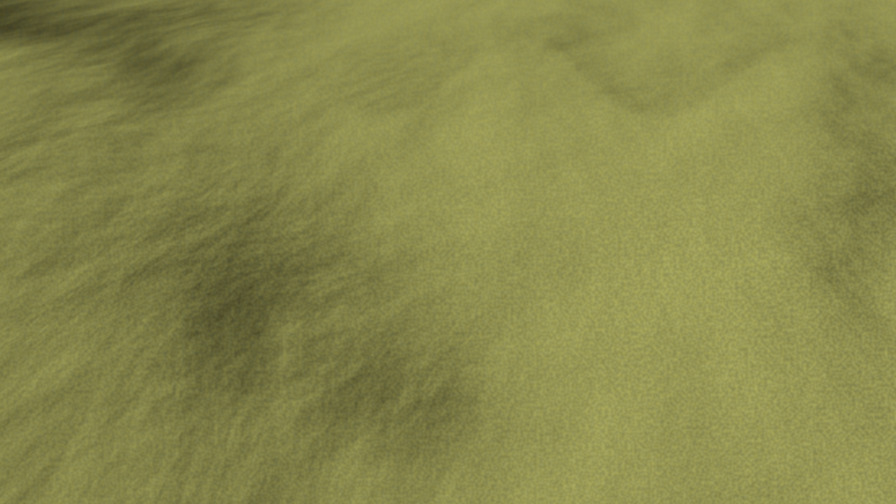
This texture is drawn by a Shadertoy shader. Its source:

```glsl
// Olive sandy terrain seen at a slant: soft hollows, faint crests, wrinkles and fine grain.

const vec3 SHADE_COLOR = vec3(0.30, 0.295, 0.163);
const vec3 LIGHT_COLOR = vec3(0.64, 0.642, 0.360);
const vec3 GRAIN_TINT  = vec3(0.022, 0.012, -0.022);

const float SHADED_TONE    = 0.62;   // left flank
const float SUNLIT_TONE    = 0.87;   // right flank
const float HOLLOW_DEPTH   = 0.36;
const float CREST_DEPTH    = 0.15;
const float SWELL_STRENGTH = 0.05;
const float WRINKLE_LIT    = 0.018;
const float WRINKLE_SHADED = 0.058;
const float GRAIN_STRENGTH = 0.23;
const float GRAIN_SCALE    = 155.0;  // grains per canvas height
const float FINEST_DETAIL  = 0.0035; // in canvas heights
const float HORIZON        = 1.45;
const float GROUND_STRETCH = 1.2;
const float SLOPE_STEP     = 0.003;
const vec2  LIGHT_DIR      = vec2(0.86, -0.51);

// Soft dark hollows: centre, then radii, as fractions of the canvas
const int HOLLOW_COUNT = 6;
const vec4 HOLLOWS[HOLLOW_COUNT] = vec4[HOLLOW_COUNT](
    vec4(0.02, 0.97, 0.20, 0.06),
    vec4(0.00, 0.95, 0.10, 0.04),
    vec4(0.17, 0.87, 0.06, 0.05),
    vec4(0.29, 0.43, 0.13, 0.20),
    vec4(0.46, 0.20, 0.08, 0.10),
    vec4(0.97, 0.64, 0.06, 0.23));

vec2 gradientAt(vec2 cell) {
    vec3 h = fract(cell.xyx * vec3(0.1031, 0.1030, 0.0973));
    h += dot(h, h.yzx + 33.33);
    float angle = 6.2832 * fract((h.x + h.y) * h.z);
    return vec2(cos(angle), sin(angle));
}

float gradientNoise(vec2 p) {
    vec2 i = floor(p), f = fract(p);
    vec2 u = f * f * f * (f * (f * 6.0 - 15.0) + 10.0);
    vec2 e = vec2(0.0, 1.0);
    float low  = mix(dot(gradientAt(i), f), dot(gradientAt(i + e.yx), f - e.yx), u.x);
    float high = mix(dot(gradientAt(i + e), f - e), dot(gradientAt(i + 1.0), f - 1.0), u.x);
    return mix(low, high, u.y);
}

// Fractal height; octaves finer than the footprint fade out
float height(vec2 p, float freq, int octaves, float roughness, float footprint) {
    float sum = 0.0, steepness = 1.0;
    for (int i = 0; i < octaves; i++) {
        float visible = 1.0 - smoothstep(0.2, 0.6, freq * footprint);
        sum += visible * steepness * gradientNoise(p * freq + 17.3 * float(i)) / freq;
        p = mat2(0.8, 0.6, -0.6, 0.8) * p;
        freq *= 2.0;
        steepness *= roughness;
    }
    return sum;
}

// Positive where the ground faces the light
float facing(vec2 p, float freq, int octaves, float roughness, float footprint) {
    float here  = height(p, freq, octaves, roughness, footprint);
    float ahead = height(p + LIGHT_DIR * SLOPE_STEP, freq, octaves, roughness, footprint);
    return (here - ahead) / SLOPE_STEP;
}

float hollowShade(vec2 uv) {
    float shade = 0.0;
    for (int i = 0; i < HOLLOW_COUNT; i++) {
        vec2 d = (uv - HOLLOWS[i].xy) / HOLLOWS[i].zw;
        shade += exp(-dot(d, d));
    }
    return shade;
}

// Shadow that starts crisply behind a crest line and fades away above it
float crestShade(float above) {
    return smoothstep(-0.012, 0.022, above) * exp(-9.0 * max(above, 0.0));
}

void mainImage(out vec4 fragColor, in vec2 fragCoord) {
    vec2 uv = fragCoord / iResolution.xy;
    vec2 canvas = fragCoord / iResolution.y;
    float aspect = iResolution.x / iResolution.y;

    // Slanted ground plane
    float depth = 1.0 / (HORIZON - uv.y);
    vec2 ground = vec2((uv.x - 0.5) * aspect, GROUND_STRETCH) * depth;
    float footprint = FINEST_DETAIL * GROUND_STRETCH * depth * depth;
    vec2 warp = vec2(gradientNoise(ground * 2.1), gradientNoise(ground * 2.1 + 41.7));
    ground += 0.12 * warp;

    // Large forms
    vec2 bent = uv + warp * vec2(0.08, 0.06);
    float swell = facing(ground, 1.1, 3, 0.8, footprint);
    swell /= 1.0 + 0.5 * max(swell, 0.0);
    float farCrest  = 0.84 + 0.065 * sin((uv.x - 0.5) * 20.0) + 0.02 * warp.y;
    float nearCrest = 0.45 + 0.50 * uv.x + 0.06 * warp.x;
    float crests = crestShade(uv.y - farCrest) * smoothstep(0.30, 0.46, uv.x)
                 + crestShade(uv.y - nearCrest) * (1.0 - smoothstep(0.10, 0.36, uv.x));
    float flank = smoothstep(0.18, 0.62, bent.x + 0.12 * (bent.y - 0.5));
    float tone = mix(SHADED_TONE, SUNLIT_TONE, flank) + SWELL_STRENGTH * swell
               - HOLLOW_DEPTH * hollowShade(bent) - CREST_DEPTH * crests;

    // Wrinkles deepen where the light grazes
    float shaded = 1.0 - smoothstep(0.45, 0.88, tone);
    tone += mix(WRINKLE_LIT, WRINKLE_SHADED, shaded) * facing(ground, 6.0, 6, 0.95, footprint);

    // Sand grain, smoother in the distance
    float grain = gradientNoise(canvas * GRAIN_SCALE)
                + 0.4 * gradientNoise(canvas.yx * GRAIN_SCALE * 0.53 + 9.1);
    grain *= mix(1.0, 0.35, smoothstep(0.45, 1.0, uv.y)) * mix(0.65, 1.0, uv.x);
    tone += GRAIN_STRENGTH * grain;

    vec3 color = mix(SHADE_COLOR, LIGHT_COLOR, clamp(tone, -0.4, 1.1));
    color += GRAIN_TINT * gradientNoise(canvas * GRAIN_SCALE * 0.7 + 63.0);
    fragColor = vec4(color, 1.0);
}
```
